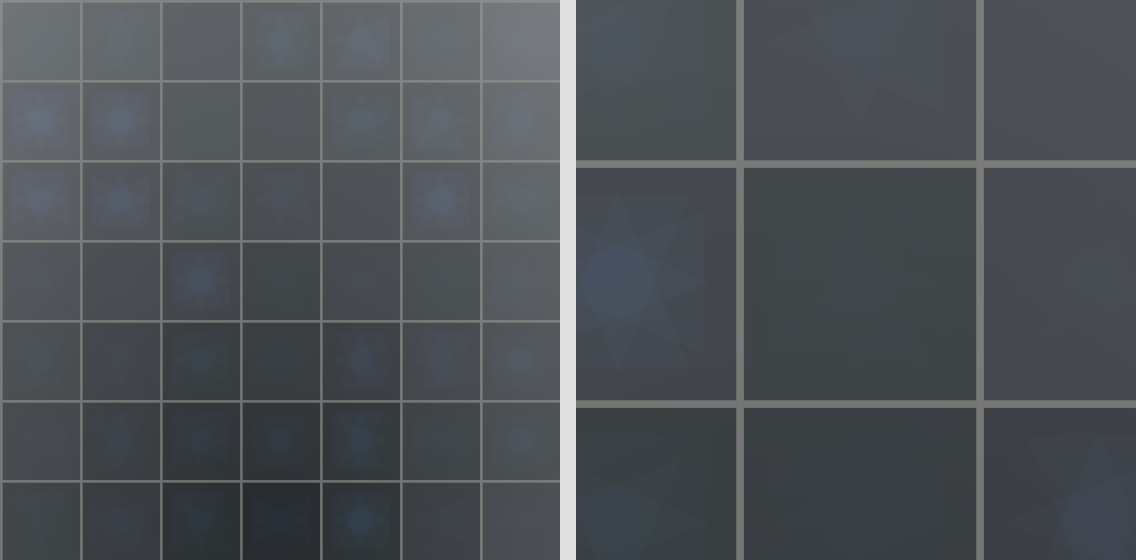
Left: the whole. Right: its middle third, enlarged.
This pattern is drawn by a three.js fragment shader. Its source:

```glsl
// Slate tiles in a 7 by 7 grid, shaded from a dark bottom centre, with faint blue triangle stars.
varying vec2 vUv;

const float TILES = 7.0;            // repeats across and down
const float LINE_HALF = 0.016;      // half the grout width, in tiles
const float LINE_SHIFT = 0.017;     // grout centre, right of and below each boundary
const vec3 LINE_COLOR = vec3(0.61, 0.61, 0.59);
const float LINE_ALPHA = 0.6;

const float DARKEST = 0.168;        // tone at the bottom centre
const float RADIAL_GAIN = 0.0353;   // tone added per tile of distance
const float SIDE_GAIN = 0.0043;     // right side slightly lighter than the left
const float IN_TILE_SHADE = 0.4;    // how much of the gradient runs on inside a tile
const vec3 GREEN_TINT = vec3(-0.023, 0.001, 0.009);
const vec3 VIOLET_TINT = vec3(-0.012, -0.001, 0.021);

const float APEX = 0.38;            // triangle tip above the tile centre
const float BASE = 0.36;            // triangle base below the tile centre
const float BASE_HALF = 0.30;
const float PANEL_HALF = 0.38;
const vec3 GLOW = vec3(0.004, 0.010, 0.020);

float hash(vec2 p, float seed) {
  vec3 q = fract(vec3(p.xyx + seed * 7.31) * vec3(0.1031, 0.1030, 0.0973));
  q += dot(q, q.yzx + 33.33);
  return fract((q.x + q.y) * q.z);
}

float coverage(float d, float pixel) {
  return 1.0 - smoothstep(-0.7 * pixel, 0.7 * pixel, d);
}

// Isosceles triangle pointing up
float triangleDistance(vec2 p) {
  vec2 sideNormal = normalize(vec2(APEX + BASE, BASE_HALF));
  float side = dot(vec2(abs(p.x), p.y - APEX), sideNormal);
  return max(side, -BASE - p.y);
}

// Brightness rising away from the bottom centre
float tone(vec2 p) {
  vec2 d = p - vec2(0.5 * TILES, 0.5);
  float side = d.x / 3.0;
  return DARKEST + RADIAL_GAIN * length(d) + SIDE_GAIN * d.x
       + side * side * (0.012 + 0.0063 * max(d.y, 0.0));
}

// Overlapping triangles in up to four directions over a faint square panel
float starAmount(vec2 q, vec2 tile, float pixel) {
  float panel = max(abs(q.x), abs(q.y)) - PANEL_HALF;
  float amount = 0.25 * coverage(panel, pixel);
  for (int i = 0; i < 4; i++) {
    float present = step(0.42, hash(tile, float(i) + 2.0));
    amount += present * coverage(triangleDistance(q), pixel);
    q = vec2(-q.y, q.x);
  }
  float strength = hash(tile, 9.0);
  return amount * mix(0.05, 1.0, strength);
}

void main() {
  vec2 p = vUv * TILES;
  vec2 tile = floor(p);
  vec2 centre = tile + 0.5;
  vec2 lineShift = vec2(LINE_SHIFT, -LINE_SHIFT);
  vec2 pixels = fwidth(p);
  float pixel = max(pixels.x, pixels.y);

  // Tile shade and tint
  float shade = mix(tone(centre), tone(p), IN_TILE_SHADE);
  shade += 0.010 * (hash(tile, 0.0) - 0.5);
  vec3 color = shade + mix(GREEN_TINT, VIOLET_TINT, hash(tile, 1.0));

  // Star
  color += GLOW * starAmount(p - centre - 0.5 * lineShift, tile, pixel);

  // Grout
  vec2 lineOffset = abs(fract(p - lineShift + 0.5) - 0.5);
  float grout = coverage(min(lineOffset.x, lineOffset.y) - LINE_HALF, pixel);
  color = mix(color, LINE_COLOR, LINE_ALPHA * grout);

  gl_FragColor = vec4(color, 1.0);
}
```
